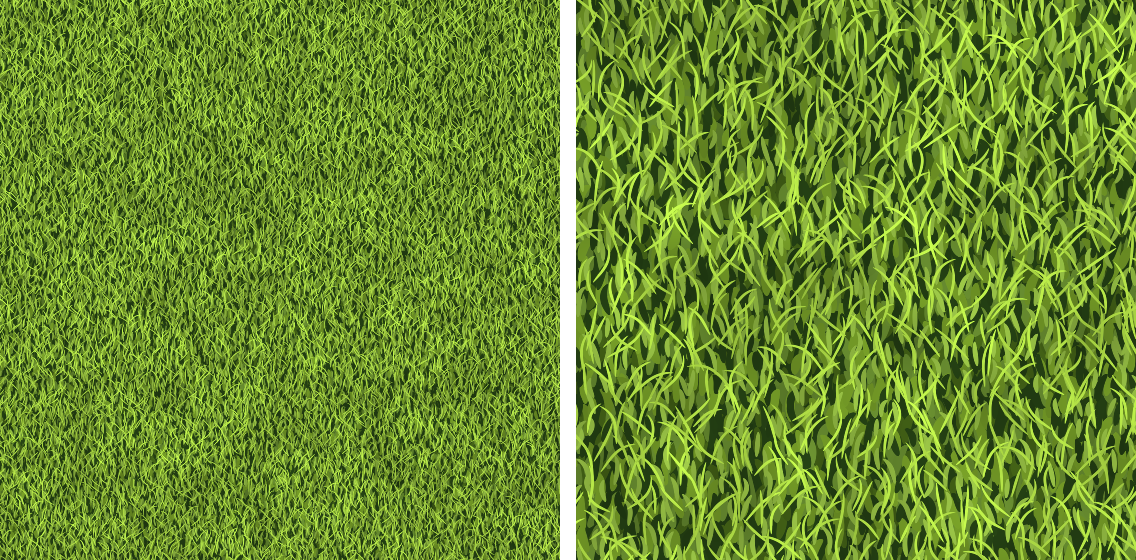
Left, the full canvas; right, a detail of the centre.
This texture is drawn by a Shadertoy shader. Its source:

```glsl
// Dense lawn seen from above: short broad blades and dark gaps over soil shade,
// topped by thin, bright, curved strands. Each layer is a jittered grid
// holding one bent, tapered blade per cell, painted from back to front.

#define SHORT_CELL   0.013
#define STRAND_CELL  0.0165
#define BROAD_SIZE   vec2(0.0029, 0.0110)
#define GAP_SIZE     vec2(0.0022, 0.0095)
#define SLIM_SIZE    vec2(0.0015, 0.0090)
#define STRAND_SIZE  vec2(0.00085, 0.0150)
#define SHORT_LEAN   0.42
#define STRAND_LEAN  1.0
#define TONE_SPREAD  0.16
#define CLUMP_SCALE  28.0
#define CLUMP_SHADE  0.22
#define EDGE_PIXELS  0.8

const vec3 SHADE  = vec3(0.13, 0.23, 0.07);
const vec3 DEEP   = vec3(0.24, 0.35, 0.08);
const vec3 DULL   = vec3(0.37, 0.50, 0.17);
const vec3 LEAF   = vec3(0.42, 0.56, 0.14);
const vec3 LIGHT  = vec3(0.55, 0.70, 0.25);
const vec3 BRIGHT = vec3(0.69, 0.87, 0.27);

vec2 hash2(vec2 p) {
    vec2 q = vec2(dot(p, vec2(127.1, 311.7)), dot(p, vec2(269.5, 183.3)));
    return fract(sin(q) * 43758.5453);
}

// Smooth value noise
float noise(vec2 p) {
    vec2 i = floor(p), f = fract(p);
    f = f * f * (3.0 - 2.0 * f);
    float low = mix(hash2(i).x, hash2(i + vec2(1, 0)).x, f.x);
    float high = mix(hash2(i + vec2(0, 1)).x, hash2(i + vec2(1, 1)).x, f.x);
    return mix(low, high, f.y);
}

// Coverage of a tapered blade; size is its half width and half length
float blade(vec2 p, vec2 size, float angle, float bend, float edge) {
    float c = cos(angle), s = sin(angle);
    p = vec2(c * p.x + s * p.y, c * p.y - s * p.x);
    float t = clamp(p.y / size.y, -1.0, 1.0);

    // A parabola plus a slight S shape, with distance corrected by slope
    float curve = bend * (t * t - 0.4 + 0.5 * t * t * t);
    float slope = bend * (2.0 * t + 1.5 * t * t) / size.y;
    float d = abs(p.x - curve) * inversesqrt(1.0 + slope * slope);

    float halfWidth = size.x * sqrt(1.0 - t * t);
    float side = clamp(0.5 + (halfWidth - d) / edge, 0.0, 1.0);
    float tip = clamp(0.5 + (size.y - abs(p.y)) / edge, 0.0, 1.0);
    return side * tip;
}

// Paints one layer of blades over the given colour
vec3 paintLayer(vec3 under, vec2 uv, vec3 tint, vec2 size,
                float cell, float lean, float seed, float edge) {
    vec2 grid = uv / cell + seed * vec2(0.37, 0.61);
    vec2 home = floor(grid);
    for (int y = -1; y <= 1; y++) {
        for (int x = -1; x <= 1; x++) {
            vec2 id = home + vec2(x, y);
            vec2 key = id + seed * 17.3;
            vec2 jitter = hash2(key);
            vec2 pose = hash2(key + 41.7) * 2.0 - 1.0;
            vec2 look = hash2(key + 93.1);

            vec2 p = (grid - id - jitter) * cell;
            vec2 grown = size * vec2(1.0, mix(0.6, 1.0, look.x));
            float bend = pose.y * grown.y * 0.35;
            float cover = blade(p, grown, pose.x * lean, bend, edge);
            vec3 tone = tint * (1.0 + TONE_SPREAD * (look.y - 0.5));
            under = mix(under, tone, cover);
        }
    }
    return under;
}

void mainImage(out vec4 fragColor, in vec2 fragCoord) {
    vec2 uv = fragCoord / iResolution.y;
    float edge = EDGE_PIXELS / iResolution.y;
    vec3 color = SHADE;

    // Broad blades, from the shaded depth up to the leaf tones
    for (int i = 0; i < 3; i++) {
        vec3 tint = i == 0 ? DEEP : (i == 1 ? DULL : LEAF);
        color = paintLayer(color, uv, tint, BROAD_SIZE, SHORT_CELL,
                           SHORT_LEAN, float(i) + 1.0, edge);
    }

    // Dark gaps between the blades, then slim lit blades
    color = paintLayer(color, uv, SHADE, GAP_SIZE, SHORT_CELL,
                       SHORT_LEAN, 5.0, edge);
    color = paintLayer(color, uv, LIGHT, SLIM_SIZE, SHORT_CELL,
                       SHORT_LEAN, 6.0, edge);

    // Long bright strands crossing on top
    for (int i = 0; i < 2; i++) {
        color = paintLayer(color, uv, BRIGHT, STRAND_SIZE, STRAND_CELL,
                           STRAND_LEAN, float(i) + 8.0, edge);
    }

    // Gentle light and dark clumps
    color *= 1.0 + CLUMP_SHADE * (noise(uv * CLUMP_SCALE) - 0.5);
    fragColor = vec4(color, 1.0);
}
```
